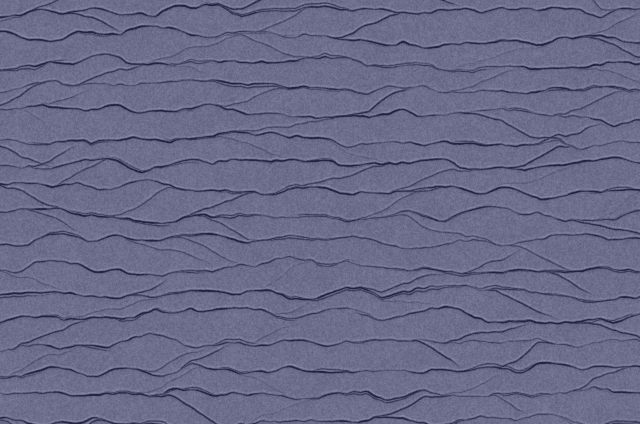
This texture is drawn by a Shadertoy shader. Its source:

```glsl
// Slate-violet crinkled paper: wavy horizontal creases joined by thin slanting folds.
#define PAPER vec3(0.426, 0.432, 0.547)
#define ROWS 16.5          // creases per canvas height
#define CREASE_WIDTH 0.0021
#define CREASE_DEPTH 0.30
#define RIM_LIGHT 0.075
#define SOFT_SHADE 0.04
#define FOLD_SPACING 0.36
#define GRAIN 0.108
#define MOTTLE 0.012

const float STEP = 0.002;  // horizontal step for slopes

float hash(vec2 p) {
    vec3 q = fract(vec3(p.xyx) * 0.1031);
    q += dot(q, q.yzx + 33.33);
    return fract((q.x + q.y) * q.z);
}

// Smooth noise along x, centred on zero
float wave(float x, float seed) {
    float i = floor(x), f = fract(x);
    f = f * f * (3.0 - 2.0 * f);
    return mix(hash(vec2(i, seed)), hash(vec2(i + 1.0, seed)), f) - 0.5;
}

float noise(vec2 p) {
    vec2 i = floor(p), f = fract(p);
    f = f * f * (3.0 - 2.0 * f);
    float low = mix(hash(i), hash(i + vec2(1, 0)), f.x);
    float high = mix(hash(i + vec2(0, 1)), hash(i + vec2(1, 1)), f.x);
    return mix(low, high, f.y) - 0.5;
}

// Height of a crease, in rows
float creaseHeight(float row, float x) {
    float bend = wave(x * 2.8, row + 11.0);
    float scallop = abs(sin(x * 14.0 + row * 2.4 + 7.0 * bend));
    return row + 0.44 * bend + 0.42 * wave(x * 8.5, row + 47.0)
        + 0.17 * scallop + 0.21 * wave(x * 22.0, row + 83.0)
        + 0.08 * wave(x * 60.0, row + 131.0);
}

// Signed distance to a curve given its height here and one step to the right
float curveDistance(float y, vec2 h) {
    float slope = (h.y - h.x) / (ROWS * STEP);
    return (y - h.x) / ROWS / sqrt(1.0 + slope * slope);
}

// Relief of one crease: x = darkness, y = light rim above, z = soft shade below
vec3 relief(float d, float strength) {
    float width = max(CREASE_WIDTH * (0.65 + 0.4 * strength), 0.6 / iResolution.y);
    float dark = exp(-d * d / (width * width));
    float rim = exp(-pow((d - 0.0048) / 0.0022, 2.0));
    float shade = exp(-abs(d) / 0.005) * smoothstep(0.002, -0.002, d);
    return strength * vec3(dark, rim, shade);
}

// Slanting fold between two neighbouring creases
vec3 slantingFold(vec2 p, float y, vec2 lower, vec2 upper, vec2 cell) {
    float start = (cell.x + hash(cell + 3.7)) * FOLD_SPACING;
    float span = mix(0.14, 0.32, hash(cell + 19.1));
    vec2 u = (vec2(p.x, p.x + STEP) - start) / span;
    if (u.x < 0.0 || u.x > 1.0) return vec3(0.0);
    vec2 t = hash(cell + 31.3) < 0.5 ? u : 1.0 - u;
    t = smoothstep(0.0, 1.0, t);
    vec2 jitter = vec2(wave(p.x * 20.0, cell.y), wave((p.x + STEP) * 20.0, cell.y));
    t += 0.7 * jitter * t * (1.0 - t);
    float end = mix(0.7, 1.3, hash(cell + 57.9));
    float fade = smoothstep(0.0, 0.1, u.x) * (1.0 - smoothstep(end - 0.3, end, u.x));
    float strength = fade * mix(0.15, 0.85, hash(cell + 71.5));
    return relief(curveDistance(y, mix(lower, upper, t)), strength);
}

void mainImage(out vec4 fragColor, in vec2 fragCoord) {
    vec2 p = fragCoord / iResolution.y;
    float y = p.y * ROWS;
    float firstRow = floor(y) - 1.0;
    vec2 heights[4];
    vec3 marks = vec3(0.0);

    // Main creases, each with a faint strand splitting off in places
    for (int k = 0; k < 4; k++) {
        float row = firstRow + float(k);
        vec2 h = vec2(creaseHeight(row, p.x), creaseHeight(row, p.x + STEP));
        heights[k] = h;
        float strength = mix(0.5, 0.95, smoothstep(-0.4, 0.1, wave(p.x * 4.5, row + 211.0)));
        strength *= 0.95 + 0.7 * wave(p.x * 42.0, row + 251.0);
        marks = max(marks, relief(curveDistance(y, h), strength));

        float split = 0.26 * wave(p.x * 13.0, row + 307.0);
        float strand = 0.6 * smoothstep(0.0, 0.3, wave(p.x * 9.0, row + 349.0));
        marks = max(marks, relief(curveDistance(y, h + split), strand));
    }

    // Slanting folds in the gaps
    float column = floor(p.x / FOLD_SPACING);
    for (int k = 0; k < 3; k++) {
        for (int c = -1; c <= 0; c++) {
            vec2 cell = vec2(column + float(c), firstRow + float(k));
            marks = max(marks, slantingFold(p, y, heights[k], heights[k + 1], cell));
        }
    }

    // Paper grain and broad mottling
    vec2 turned = mat2(0.8, 0.6, -0.6, 0.8) * p + 7.0;
    float tone = GRAIN * (0.65 * noise(turned * 400.0) + 0.40 * noise(turned * 225.0));
    tone += MOTTLE * (noise(p * vec2(9.0, 22.0)) + noise(turned * 48.0));

    tone += RIM_LIGHT * marks.y * (1.0 - marks.x) - SOFT_SHADE * marks.z;
    tone -= CREASE_DEPTH * marks.x;
    vec3 color = PAPER + max(tone, -0.29) * vec3(1.0, 1.0, 1.02);
    fragColor = vec4(color, 1.0);
}
```
